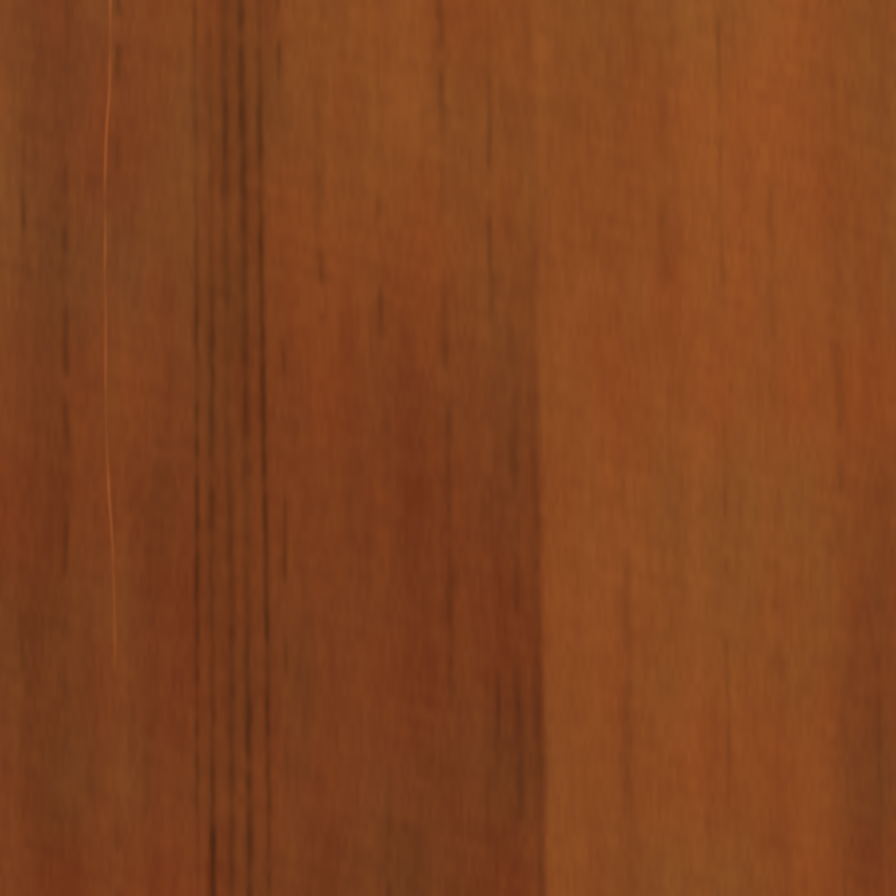
Reproduce this texture procedurally as a WebGL 2 fragment shader.

```glsl
#version 300 es
precision highp float;
// Reddish brown wood with upright grain: broad tonal bands, a crisp seam
// between a dark and a light half, ragged dark veins and one pale hairline.
// Built from value noise stretched along the grain and soft line distances.

uniform vec2 u_resolution;
out vec4 fragColor;

float hash(vec2 cell) {
    uvec2 q = uvec2(ivec2(cell)) * uvec2(1597u, 3812u);
    uint n = (q.x ^ (q.y + 977u)) * 74779u;
    n = (n ^ (n >> 15)) * 48271u;
    n = (n ^ (n >> 13)) * 69621u;
    return float((n ^ (n >> 16)) & 65535u) / 65535.0;
}

float noise(vec2 p) {
    vec2 i = floor(p), f = fract(p);
    f = f * f * (3.0 - 2.0 * f);
    return mix(mix(hash(i), hash(i + vec2(1, 0)), f.x),
               mix(hash(i + vec2(0, 1)), hash(i + vec2(1, 1)), f.x), f.y);
}

// Noise centred on zero, from about -0.5 to 0.5
float grain(vec2 p, vec2 scale, float seed) {
    return noise(p * scale + seed * 37.0) - 0.5;
}

// Soft upright line through x, one at its centre
float vein(float x, float centre, float width) {
    float d = (x - centre) / width;
    return exp(-d * d);
}

void main() {
    vec2 p = gl_FragCoord.xy / u_resolution;
    float down = 1.0 - p.y;

    // Fibres lean and wander slightly along their length
    vec2 g = p;
    g.x += 0.006 * grain(p, vec2(3.0, 4.0), 1.0) - 0.014 * down * smoothstep(0.1, 0.5, p.x);

    // Broad bands: dark left, middle darkening downward, light right
    float left = mix(0.36, 0.14, smoothstep(0.1, 0.8, down));
    left -= 0.14 * vein(g.x, 0.06, 0.035);
    float middle = mix(0.66, 0.08, smoothstep(0.2, 0.8, down + 0.35 * grain(p, vec2(9.0, 2.0), 2.0)));
    float right = mix(0.80, 0.68, down) + 0.18 * vein(g.x, 0.82, 0.06) * (1.0 - 0.6 * down);
    right -= mix(0.15, 0.50, smoothstep(0.35, 0.85, down)) * smoothstep(0.89, 0.97, g.x);

    float seam = 0.594 + 0.004 * grain(p, vec2(1.0, 14.0), 3.0);
    float tone = mix(left, middle, smoothstep(0.29, 0.33, g.x));
    tone = mix(tone, right, smoothstep(seam - 0.005, seam + 0.007, g.x));

    // Streaks from wide to fine
    tone += 0.22 * grain(g, vec2(22.0, 2.2), 4.0);
    tone += 0.19 * grain(g, vec2(60.0, 5.0), 5.0);
    tone += 0.15 * grain(g, vec2(130.0, 16.0), 6.0);

    // Short fibre flecks, blotches and faint cross figure
    tone += 0.20 * grain(g, vec2(230.0, 65.0), 7.0);
    tone += 0.12 * grain(p, vec2(9.0, 9.0), 8.0);
    tone += 0.13 * grain(p + vec2(0.0, 0.3 * p.x), vec2(28.0, 75.0), 9.0);

    vec3 colour = mix(vec3(0.442, 0.222, 0.109), vec3(0.572, 0.318, 0.144), clamp(tone, -0.15, 1.1));

    // Patches of redder and of duller wood
    float hue = grain(p, vec2(9.0, 7.0), 10.0) + 0.6 * grain(g, vec2(34.0, 9.0), 11.0);
    colour += hue * vec3(0.020, -0.016, -0.010);
    float dull = smoothstep(0.30, 0.10, g.x) * smoothstep(0.7, 0.1, down);
    colour += dull * vec3(-0.006, 0.008, 0.010);

    // Cluster of dark veins, ragged, spreading a little towards the foot
    float shade = 0.24 * vein(p.x, 0.255, 0.036) * smoothstep(1.2, 0.2, down);
    for (int i = 0; i < 5; i++) {
        float k = float(i);
        float x = 0.218 + 0.0172 * k + (0.002 + 0.0025 * k) * down;
        x += 0.005 * grain(p, vec2(0.0, 3.0), 20.0 + k) + 0.0014 * grain(p, vec2(0.0, 45.0), 30.0 + k);
        float strength = 0.15 + 0.85 * noise(vec2(k * 5.0, p.y * 5.0));
        strength *= 0.55 + 0.7 * noise(vec2(k * 9.0 + 2.0, p.y * 48.0));
        shade += strength * vein(p.x, x, 0.0030 + 0.0018 * hash(vec2(k, 31)));
    }

    // Weaker veins scattered over the width, broken into short strokes
    for (int i = 0; i < 18; i++) {
        float k = float(i);
        float x = (k + 0.15 + 0.7 * hash(vec2(k, 53))) / 18.0;
        x += 0.0022 * grain(p, vec2(0.0, 28.0), 40.0 + k);
        float strength = smoothstep(0.35, 0.85, noise(vec2(k * 7.0, p.y * 4.0 + 60.0)));
        strength *= smoothstep(0.15, 0.75, noise(vec2(k * 11.0, p.y * 30.0 + 90.0)));
        strength *= mix(0.55, 0.28, smoothstep(0.55, 0.65, x));
        shade += strength * vein(g.x, x, 0.0028 + 0.0035 * hash(vec2(k, 71)));
    }

    // Broken shadow on the dark side of the seam
    float seamShade = (0.1 + 0.3 * down) * (0.3 + 0.9 * noise(vec2(8.0, p.y * 22.0)));
    shade += seamShade * vein(g.x, seam - 0.006, 0.006);
    colour *= 1.0 - 0.25 * min(shade, 1.2);

    // Pale hairline that fades out above the foot
    float hairX = 0.117 + 0.012 * smoothstep(0.4, 0.75, down) + 0.007 * smoothstep(0.25, 0.0, down);
    float hair = vein(p.x, hairX + 0.002 * grain(p, vec2(0.0, 20.0), 12.0), 0.0019);
    hair *= smoothstep(0.76, 0.70, down) * (0.25 + 0.75 * noise(vec2(3.0, p.y * 22.0)));
    colour = mix(colour, vec3(0.70, 0.38, 0.19), 0.6 * hair);

    fragColor = vec4(clamp(colour, 0.0, 1.0), 1.0);
}
```
